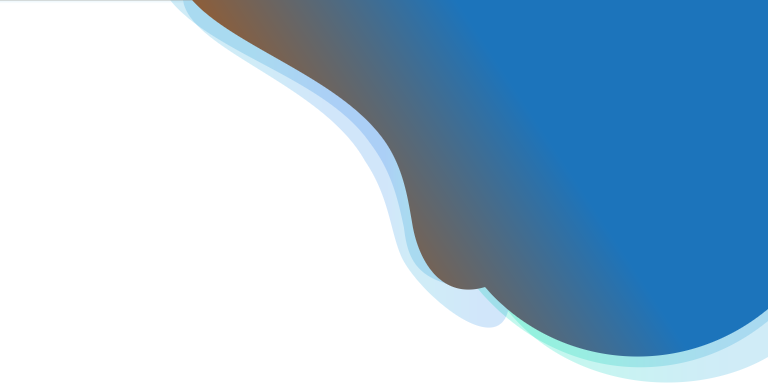
This background is drawn by a WebGL 2 fragment shader. Its source:

```glsl
#version 300 es
precision highp float;
// A flowing blue and brown blob hangs from the upper right of a white page,
// fringed by two translucent pastel layers. Each layer is the region above a
// chain of cubic Bezier arcs that advance in x, so x can be solved for height.

uniform vec2 u_resolution;
out vec4 fragColor;

const float GRID = 384.0;   // design units per canvas height, y pointing down
const int ARCS = 4;

const vec3 BROWN = vec3(0.545, 0.37, 0.235);
const vec3 BLUE = vec3(0.11, 0.455, 0.735);
const vec3 SKY = vec3(0.815, 0.925, 0.97);
const vec3 PERIWINKLE = vec3(0.82, 0.90, 0.982);
const vec3 MINT = vec3(0.765, 0.973, 0.935);

// Control points: consecutive arcs share their end points.
const vec2 BODY[13] = vec2[13](
    vec2(192, 0), vec2(235, 48), vec2(342, 78),
    vec2(386, 143), vec2(404, 170), vec2(408, 200),
    vec2(412, 222), vec2(418, 262), vec2(442, 300),
    vec2(485, 287), vec2(555, 368), vec2(680, 382), vec2(768, 309));
const vec2 INNER_FRINGE[13] = vec2[13](
    vec2(170, 0), vec2(215, 55), vec2(325, 78),
    vec2(370, 143), vec2(392, 172), vec2(398, 200),
    vec2(404, 228), vec2(408, 262), vec2(418, 284),
    vec2(478, 289), vec2(555, 380), vec2(680, 393), vec2(768, 321));
const vec2 OUTER_FRINGE[13] = vec2[13](
    vec2(183, 0), vec2(190, 50), vec2(322, 84),
    vec2(365, 161), vec2(390, 198), vec2(390, 232),
    vec2(402, 258), vec2(420, 294), vec2(496, 358),
    vec2(508, 311), vec2(570, 388), vec2(690, 402), vec2(768, 357));

vec2 bezier(vec2 a, vec2 b, vec2 c, vec2 d, float t) {
    float s = 1.0 - t;
    return s * s * s * a + 3.0 * s * t * (s * b + t * c) + t * t * t * d;
}

vec2 bezierTangent(vec2 a, vec2 b, vec2 c, vec2 d, float t) {
    float s = 1.0 - t;
    return s * s * (b - a) + 2.0 * s * t * (c - b) + t * t * (d - c);
}

// Approximate signed distance to the outline, negative above it.
float outlineDistance(vec2 p, vec2 path[13]) {
    int first = 0;
    for (int i = 1; i < ARCS; i++) {
        if (p.x > path[3 * i].x) first = 3 * i;
    }
    vec2 a = path[first], b = path[first + 1];
    vec2 c = path[first + 2], d = path[first + 3];

    // Bisect for the curve parameter below this x.
    float low = 0.0, high = 1.0;
    for (int i = 0; i < 16; i++) {
        float middle = 0.5 * (low + high);
        if (bezier(a, b, c, d, middle).x < p.x) low = middle;
        else high = middle;
    }
    float t = 0.5 * (low + high);
    vec2 tangent = bezierTangent(a, b, c, d, t);
    return (p.y - bezier(a, b, c, d, t).y) * tangent.x / length(tangent);
}

float coverage(float dist, float pixel) {
    return clamp(0.5 - dist / pixel, 0.0, 1.0);
}

// Pastel filter: sky and periwinkle on the left, mint fading to sky below.
vec3 fringeTint(float x, float joinX) {
    float violet = smoothstep(240.0, 350.0, x) * (1.0 - smoothstep(380.0, 412.0, x));
    violet += smoothstep(425.0, 495.0, x);
    vec3 upper = mix(SKY, PERIWINKLE, violet);
    vec3 lower = mix(MINT, SKY, smoothstep(520.0, 750.0, x));
    return x < joinX ? upper : lower;
}

vec3 applyFringe(vec3 base, vec2 p, vec2 path[13], float pixel) {
    float mask = coverage(outlineDistance(p, path), pixel);
    return base * mix(vec3(1.0), fringeTint(p.x, path[9].x), mask);
}

vec3 bodyColor(vec2 p) {
    float along = dot(p, vec2(0.83, -0.55));
    return mix(BROWN, BLUE, clamp((along - 163.0) / 216.0, 0.0, 1.0));
}

void main() {
    float pixel = GRID / u_resolution.y;
    vec2 p = gl_FragCoord.xy * pixel;
    p.y = GRID - p.y;

    // Overlapping fringes multiply, then the opaque body covers them.
    vec3 color = vec3(1.0);
    color = applyFringe(color, p, OUTER_FRINGE, pixel);
    color = applyFringe(color, p, INNER_FRINGE, pixel);
    color = mix(color, bodyColor(p), coverage(outlineDistance(p, BODY), pixel));
    fragColor = vec4(color, 1.0);
}
```
